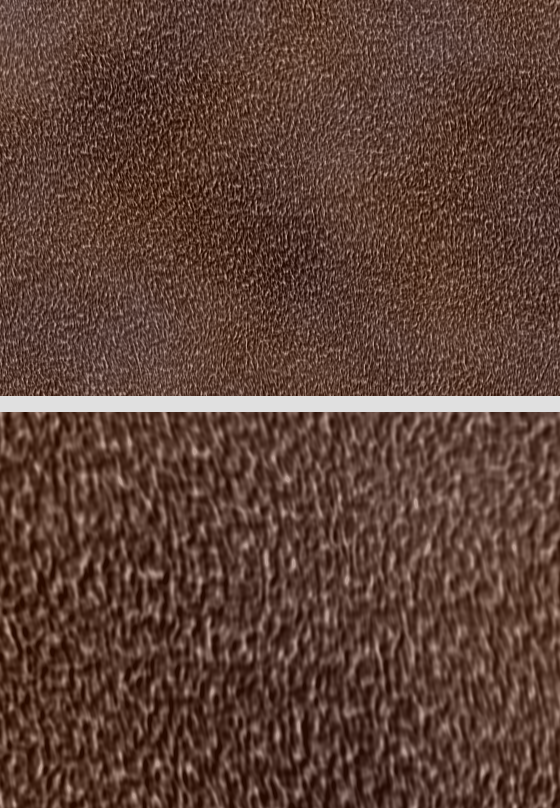
Top: the whole. Bottom: its middle third, enlarged.
This texture is drawn by a Shadertoy shader. Its source:

```glsl
// Brown leather with a fine grain of short, nearly upright ridges.
// Stretched gradient noise gives the grain height, a height difference lights it,
// and broad soft patches of sheen, shade and warm dye vary the hide.

float hash(vec2 cell) {
    vec3 h = fract(cell.xyx * vec3(0.1031, 0.1030, 0.0973));
    h += dot(h, h.yzx + 33.33);
    return fract((h.x + h.y) * h.z);
}

vec2 gradient(vec2 cell) {
    float angle = 6.2832 * hash(cell);
    return vec2(cos(angle), sin(angle));
}

float gradientNoise(vec2 p) {
    vec2 i = floor(p), f = p - i;
    vec2 u = f * f * f * (f * (f * 6.0 - 15.0) + 10.0);
    vec2 e = vec2(0.0, 1.0);
    float bottom = mix(dot(gradient(i), f),
                       dot(gradient(i + e.yx), f - e.yx), u.x);
    float top = mix(dot(gradient(i + e.xy), f - e.xy),
                    dot(gradient(i + e.yy), f - e.yy), u.x);
    return mix(bottom, top, u.y);
}

// Ridges about twice as long as wide, broken up by a finer layer
float grainHeight(vec2 p) {
    vec2 wobble = 0.002 * vec2(gradientNoise(p * 45.0), gradientNoise(p * 45.0 + 71.0));
    vec2 q = p + wobble;
    return gradientNoise(q * vec2(138.0, 66.0))
         + 0.60 * gradientNoise(q * vec2(205.0, 115.0) + 37.0);
}

// Large uneven patches: positive is sheen, negative is shade
float hideShading(vec2 p) {
    // x, y, radius, strength
    vec4 patches[8] = vec4[8](
        vec4(0.04, 0.92, 0.20, 1.5), vec4(0.42, 0.08, 0.20, 0.9),
        vec4(0.82, 0.68, 0.17, 0.7), vec4(1.10, 0.90, 0.20, 0.8),
        vec4(0.27, 0.72, 0.17, -1.2), vec4(0.55, 0.58, 0.20, -0.8),
        vec4(0.70, 0.30, 0.16, -0.9), vec4(1.26, 0.68, 0.20, -0.9));
    float shade = 0.9 * gradientNoise(p * 4.0 + 9.0) + 0.8 * gradientNoise(p * 11.0);
    for (int i = 0; i < 8; i++) {
        vec2 d = (p - patches[i].xy) / patches[i].z;
        shade += patches[i].w * exp(-dot(d, d));
    }
    return shade;
}

void mainImage(out vec4 fragColor, in vec2 fragCoord) {
    vec2 p = fragCoord / iResolution.y;

    // Grain direction drifts across the hide, leaning more on the left
    vec2 q = p;
    q.x += mix(0.18, 0.05, smoothstep(0.3, 1.1, p.x)) * (p.y - 0.5);
    q += 0.022 * vec2(gradientNoise(p * 4.5), gradientNoise(p * 4.5 + 23.0));

    // Relief lit from the upper left
    float height = grainHeight(q);
    float relief = height - grainHeight(q + vec2(-0.0022, 0.0022));
    float grain = 0.27 * height + 0.19 * relief + 0.26 * (height * height - 0.07);

    // Sheen softens the grain a little
    float shade = hideShading(p);
    float tone = 0.367 + 0.047 * shade + grain * (1.0 - 0.12 * clamp(shade, -1.0, 1.5));
    tone = clamp(tone, 0.15, 0.74);

    // Brown offsets, with warm dye in places and cooler sheen
    vec3 color = vec3(tone) - vec3(0.0, 0.112, 0.158);
    float warmth = gradientNoise(p * 3.2 + 51.0) - 0.25 * max(shade, 0.0);
    color += 0.045 * warmth * vec3(0.5, 0.0, -0.8);
    fragColor = vec4(clamp(color, 0.0, 1.0), 1.0);
}
```
